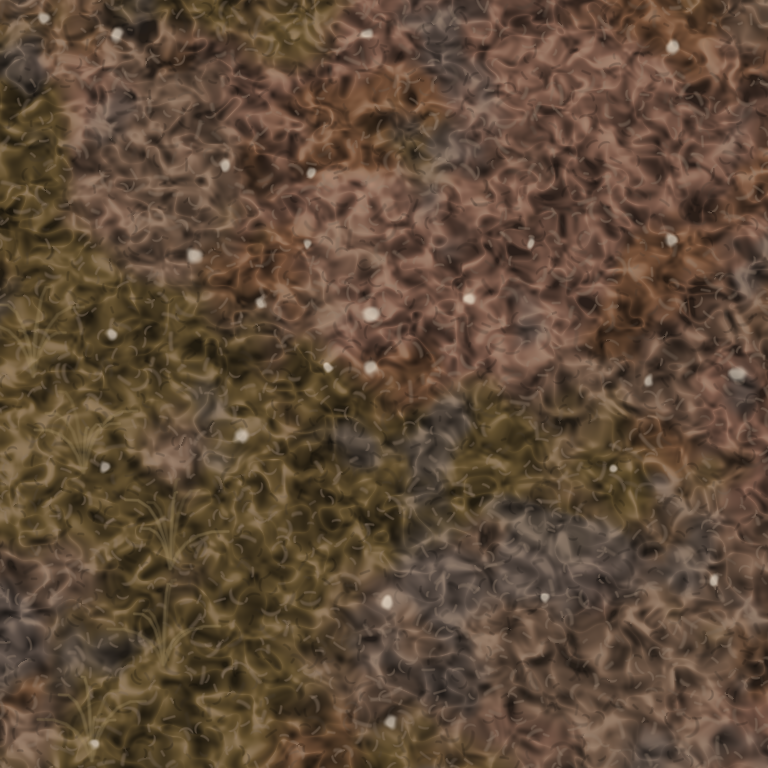
A Shadertoy shader for this texture:

```glsl
// Dry heath ground: mottled brown litter, mossy patches, pale pebbles and straw tufts.
const vec3 SOIL  = vec3(0.365, 0.285, 0.228);
const vec3 ROSE  = vec3(0.405, 0.292, 0.240);
const vec3 MOSS  = vec3(0.315, 0.255, 0.140);
const vec3 RUST  = vec3(0.370, 0.245, 0.150);
const vec3 SLATE = vec3(0.290, 0.255, 0.235);
const vec3 LITTER = vec3(0.570, 0.490, 0.420);
const vec3 STRAW = vec3(0.530, 0.455, 0.315);
const vec3 PEBBLE = vec3(0.740, 0.690, 0.630);
const float GRAIN_SCALE = 56.0;
const float GRAIN_CONTRAST = 1.75;
const float FIBRE_CELLS = 38.0;
const float PEBBLE_CELLS = 11.0;
const float PEBBLE_SHARE = 0.20;
const int TUFTS = 5;
const int BLADES = 7;
const int BLADE_STEPS = 5;

float hash(vec2 p) {
    return fract(sin(dot(p, vec2(127.1, 311.7))) * 43758.5453);
}

vec2 hash2(vec2 p) {
    return vec2(hash(p), hash(p + 57.3));
}

float noise(vec2 p) {
    vec2 i = floor(p), f = fract(p);
    f = f * f * (3.0 - 2.0 * f);
    return mix(mix(hash(i), hash(i + vec2(1, 0)), f.x),
               mix(hash(i + vec2(0, 1)), hash(i + vec2(1, 1)), f.x), f.y);
}

float fbm(vec2 p) {
    float sum = 0.0, amp = 0.53;
    for (int i = 0; i < 4; i++) {
        sum += amp * noise(p);
        p = mat2(1.6, 1.2, -1.2, 1.6) * p + 7.1;
        amp *= 0.5;
    }
    return sum;
}

float segment(vec2 p, vec2 a, vec2 b) {
    vec2 d = b - a;
    return length(p - a - d * clamp(dot(p - a, d) / dot(d, d), 0.0, 1.0));
}

// Large patches of soil, dry rose litter, moss, rust and slate
vec3 groundColor(vec2 p) {
    float left = 0.5 - p.x, low = 0.5 - p.y;
    vec3 c = mix(SOIL, ROSE, smoothstep(0.40, 0.65, fbm(p * 5.0 + 3.0) - 0.25 * low));
    c = mix(c, RUST, 0.65 * smoothstep(0.54, 0.70, fbm(p * 6.0 + 41.0)));
    c = mix(c, MOSS, 0.9 * smoothstep(0.45, 0.65, fbm(p * 5.0 + 19.0) + 0.22 * left + 0.12 * low));
    return mix(c, SLATE, 0.8 * smoothstep(0.55, 0.70, fbm(p * 7.0 + 73.0)));
}

// Grainy light and shade with curled ridges, centred on zero
float grainTone(vec2 p) {
    vec2 q = p * GRAIN_SCALE * (0.92 + 0.16 * p.y);
    q += 1.3 * (vec2(noise(q * 0.6 + 5.0), noise(q * 0.6 + 31.0)) - 0.5);
    float curl = 1.0 - abs(2.0 * noise(q * 0.85 + 11.0) - 1.0);
    float tone = 0.45 * noise(q) + 0.27 * noise(q * 1.9 + 9.0) + 0.28 * curl * curl;
    return tone - 0.47 + 0.35 * (fbm(p * 9.0 + 87.0) - 0.5);
}

// Short bent fibres scattered on a grid: x is coverage, y is brightness
vec2 fibres(vec2 p, float cells, float seed) {
    vec2 q = p * cells, cell = floor(q), best = vec2(0.0);
    for (int y = -1; y <= 1; y++)
    for (int x = -1; x <= 1; x++) {
        vec2 id = cell + vec2(x, y) + seed;
        vec2 d = q - (cell + vec2(x, y)) - hash2(id);
        float angle = 6.2832 * hash(id + 13.0);
        d = mat2(cos(angle), -sin(angle), sin(angle), cos(angle)) * d;
        d.y += (hash(id + 29.0) - 0.5) * 2.4 * d.x * d.x;
        float reach = mix(0.12, 0.48, hash(id + 37.0));
        float dist = length(vec2(max(abs(d.x) - reach, 0.0), d.y));
        float cover = (1.0 - smoothstep(0.02, 0.17, dist)) * step(0.4, hash(id + 43.0));
        if (cover > best.x) best = vec2(cover, hash(id + 51.0));
    }
    return best;
}

float pebbles(vec2 p) {
    vec2 q = p * PEBBLE_CELLS, id = floor(q);
    vec2 d = fract(q) - mix(vec2(0.2), vec2(0.8), hash2(id + 5.0));
    d += 0.05 * (vec2(noise(q * 9.0), noise(q * 9.0 + 17.0)) - 0.5);
    d.x *= mix(0.9, 1.4, hash(id + 8.0));
    float radius = mix(0.06, 0.11, hash(id + 23.0));
    return (1.0 - smoothstep(radius * 0.5, radius * 1.4, length(d))) * step(hash(id + 61.0), PEBBLE_SHARE);
}

// Arching blades fanned out from tufts along the left side
float tufts(vec2 p) {
    float cover = 0.0;
    for (int i = 0; i < TUFTS; i++) {
        float n = float(i);
        vec2 root = vec2(0.04 + 0.22 * hash(vec2(n, 4.0)), 0.01 + 0.125 * n);
        if (distance(p, root) > 0.2) continue;
        for (int j = 0; j < BLADES; j++) {
            vec2 r = hash2(vec2(n * 9.0 + 2.0, float(j)));
            float lean = (float(j) + r.x) / float(BLADES) - 0.5;
            vec2 tip = vec2(lean * 0.16, 0.04 + 0.09 * r.y * (1.0 - abs(lean)));
            vec2 bend = vec2(tip.x * 0.25, tip.y * 1.1), a = root;
            for (int k = 1; k <= BLADE_STEPS; k++) {
                float t = float(k) / float(BLADE_STEPS);
                vec2 b = root + 2.0 * t * (1.0 - t) * bend + t * t * tip;
                float blade = 1.0 - smoothstep(0.0005, 0.0045 - 0.0015 * t, segment(p, a, b));
                cover = max(cover, blade * mix(0.35, 0.8, r.x));
                a = b;
            }
        }
    }
    return cover;
}

void mainImage(out vec4 fragColor, in vec2 fragCoord) {
    vec2 p = fragCoord / iResolution.y;
    float tone = grainTone(p);
    vec3 color = groundColor(p) * max(1.0 + GRAIN_CONTRAST * tone, 0.42);
    color = mix(color, LITTER, 0.55 * smoothstep(0.10, 0.36, tone));

    // Loose litter: dark and pale fibres in two sizes
    for (int i = 0; i < 2; i++) {
        vec2 f = fibres(p, FIBRE_CELLS * (1.0 + 0.6 * float(i)), 100.0 * float(i));
        vec3 tint = mix(color * 0.72, mix(color, LITTER, 0.6), smoothstep(0.25, 0.65, f.y));
        color = mix(color, tint, 0.65 * f.x);
    }

    color = mix(color, STRAW * (1.0 + 0.5 * tone), 0.75 * tufts(p));
    color = mix(color, PEBBLE * (1.0 + 0.4 * tone), 0.9 * pebbles(p));
    fragColor = vec4(color, 1.0);
}
```
